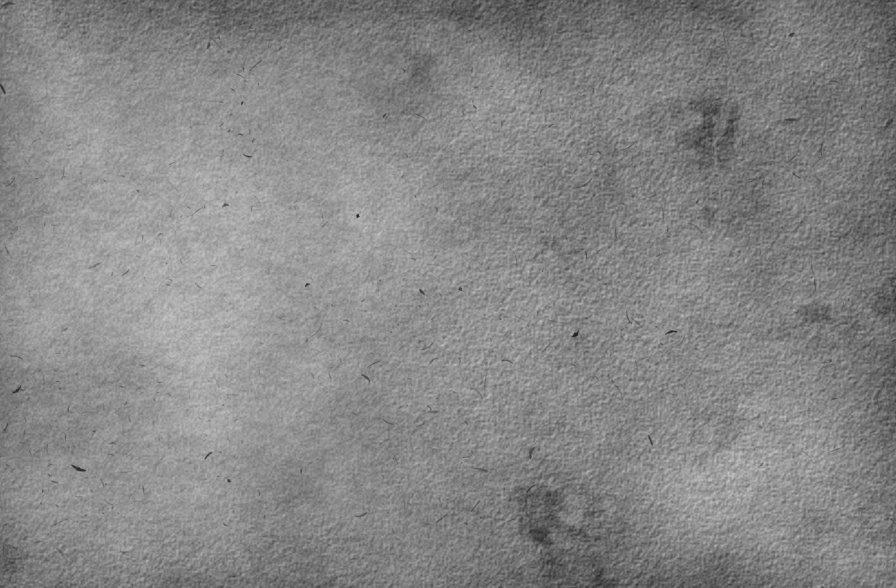
Give the GLSL for this texture, as a WebGL 2 fragment shader.

```glsl
#version 300 es
precision highp float;
// Worn grey paper: broad soft light and ragged stains set the tone, a lit
// noise height field gives the rough grain, and jittered grid cells scatter
// dark fibres and dust over the sheet.
uniform vec2 u_resolution;
out vec4 fragColor;

const float PI = 3.14159;
const float INK_TONE = 0.12;

float hash(vec2 p) {
    vec3 q = fract(p.xyx * 0.1031);
    q += dot(q, q.yzx + 33.33);
    return fract((q.x + q.y) * q.z);
}

float noise(vec2 p) {
    vec2 i = floor(p), f = fract(p);
    f = f * f * (3.0 - 2.0 * f);
    return mix(mix(hash(i), hash(i + vec2(1, 0)), f.x),
               mix(hash(i + vec2(0, 1)), hash(i + vec2(1, 1)), f.x), f.y);
}

float fbm(vec2 p) {
    float sum = 0.0, amp = 0.5;
    for (int i = 0; i < 5; i++) {
        sum += amp * noise(p);
        p = mat2(1.6, 1.2, -1.2, 1.6) * p + 17.3;
        amp *= 0.5;
    }
    return sum / 0.97;
}

float glow(vec2 p, vec2 centre, vec2 radius) {
    vec2 d = (p - centre) / radius;
    return exp(-dot(d, d));
}

// Paper height; its slope along the light gives the embossed grain.
float height(vec2 p) {
    vec2 turned = mat2(0.8, 0.6, -0.6, 0.8) * p;
    return 0.55 * noise(turned * 165.0) + 0.45 * noise(p * 270.0 + 41.0);
}

float relief(vec2 p) {
    vec2 toLight = vec2(-0.0011, 0.0013);
    return height(p - toLight) - height(p + toLight);
}

// Coverage of short, slightly bent strokes scattered one per grid cell.
float fibres(vec2 p, float freq, float halfLength, float width, float density, float seed) {
    float pixel = 1.0 / u_resolution.y, ink = 0.0;
    vec2 cell = floor(p * freq);
    for (int j = -1; j <= 1; j++) {
        for (int i = -1; i <= 1; i++) {
            vec2 id = cell + vec2(i, j);
            vec2 key = id + seed;
            if (hash(key + 71.0) > density) continue;
            vec2 jitter = vec2(hash(key + 11.0), hash(key + 23.0));
            float size = hash(key + 37.0), angle = PI * hash(key + 53.0);
            float reach = halfLength * (0.15 + 0.85 * size * size);
            float c = cos(angle), s = sin(angle);
            vec2 local = mat2(c, -s, s, c) * (p - (id + jitter) / freq);
            local.y += 0.5 * (hash(key + 97.0) - 0.5) * local.x * local.x / reach;
            float along = clamp(local.x, -reach, reach);
            float taper = 1.0 - 0.5 * abs(along) / reach;
            float thick = width * taper * (0.5 + hash(key + 83.0));
            thick *= 0.6 + 0.8 * noise(p * 260.0);
            float dist = length(local - vec2(along, 0.0)) - thick;
            float strength = 0.3 + 0.7 * hash(key + 61.0);
            ink = max(ink, strength * (1.0 - smoothstep(-pixel, pixel, dist)));
        }
    }
    return ink;
}

// Broad light areas and darkened sheet edges.
float lighting(vec2 p, float aspect) {
    float tone = 0.485;
    tone += 0.155 * glow(p, vec2(0.34, 0.50), vec2(0.45, 0.40));
    tone += 0.05 * glow(p, vec2(0.58, 0.64), vec2(0.24, 0.18));
    tone += 0.12 * glow(p, vec2(1.30, 0.26), vec2(0.22, 0.20));
    vec2 border = min(p, vec2(aspect, 1.0) - p);
    return tone - 0.10 * exp(-max(min(border.x, border.y), 0.0) / 0.045);
}

// Ragged dark patches, mostly on the right side.
float stains(vec2 p, float rightSide) {
    float patches = 0.7 * smoothstep(0.52, 0.8, fbm(p * 6.5 + 8.0)) * (0.15 + 0.85 * rightSide);
    patches += 1.2 * glow(p, vec2(1.20, 0.78), vec2(0.07, 0.06));
    patches += 1.0 * glow(p, vec2(1.23, 0.65), vec2(0.06, 0.04));
    patches += 0.8 * glow(p, vec2(0.95, 0.14), vec2(0.12, 0.07));
    patches += 0.9 * glow(p, vec2(1.37, 0.02), vec2(0.06, 0.05));
    patches += 0.5 * glow(p, vec2(0.70, 0.89), vec2(0.09, 0.06));
    patches += 0.7 * glow(p, vec2(1.38, 0.44), vec2(0.14, 0.04));
    return patches * (0.2 + 1.1 * smoothstep(0.35, 0.7, fbm(p * 38.0)));
}

void main() {
    vec2 p = gl_FragCoord.xy / u_resolution.y;
    float aspect = u_resolution.x / u_resolution.y;
    vec2 warp = vec2(fbm(p * 5.0), fbm(p * 5.0 + 31.0)) - 0.5;
    vec2 q = p + 0.14 * warp;
    float rightSide = smoothstep(0.5, 1.0, q.x);
    float rough = max(rightSide, 0.8 * smoothstep(0.3, 0.5, abs(q.y - 0.52)));

    float tone = lighting(q, aspect) + 0.20 * (fbm(p * 6.0 + 3.0) - 0.5);
    tone -= 0.14 * stains(p + 0.09 * warp, rightSide);

    // Grain: embossed relief, level fibrous streaks and fine tooth.
    tone += mix(0.11, 0.25, rough) * relief(p);
    tone += 0.11 * (fbm(p * vec2(48.0, 95.0)) - 0.5);
    tone += 0.09 * (noise(p * 325.0) - 0.5);

    // Fibres and dust, thinned out by a soft cover map.
    float cover = smoothstep(0.25, 0.6, fbm(p * 7.0 + 50.0));
    float ink = 0.95 * fibres(p, 9.0, 0.014, 0.0021, 0.32, 5.0);
    ink = max(ink, 0.65 * cover * fibres(p, 24.0, 0.015, 0.0009, 0.5, 140.0));
    ink = max(ink, 0.6 * cover * fibres(p, 46.0, 0.005, 0.0010, 0.36, 310.0));
    tone = mix(tone, INK_TONE, ink);

    fragColor = vec4(vec3(clamp(tone, 0.0, 1.0)), 1.0);
}
```
